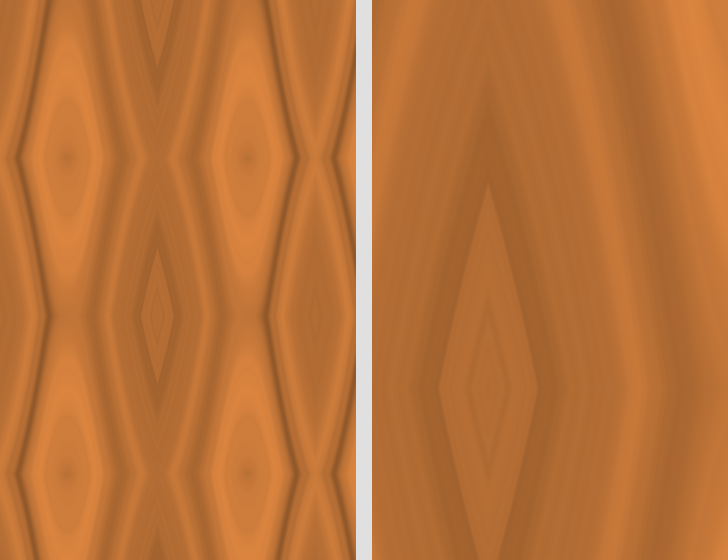
Left, the full canvas; right, a detail of the centre.
Give the GLSL for this texture, as a Shadertoy shader.

```glsl
// Book-matched wood veneer: one quarter panel is mirrored across and down.
// Grain rings around a knot become a single "ring" coordinate, and soft bands
// along that coordinate give the light and dark streaks.

const float PANEL = 0.2822;                  // quarter panel side, in canvas heights
const float KNOT_X = 0.430;                  // knot position across the panel
const vec3 WOOD_TINT = vec3(1.0, 0.605, 0.288);

// Triangle wave: 0 to 1 and back, one panel each way
float mirrorFold(float x) {
    return 1.0 - abs(1.0 - mod(x, 2.0));
}

// Soft bump of height 1
float band(float x, float center, float width) {
    float d = (x - center) / width;
    return exp(-d * d);
}

// Ring coordinate: across = signed distance from the knot, along = 0 at knot, 1 at pinch
float ringLevel(float across, float along) {
    float squeeze = 1.0 + along * (across < 0.0 ? 0.79 : 0.66);
    float side = abs(across) * squeeze;
    float tip = 0.263 * pow(along, 0.6);
    return pow(pow(side, 2.5) + pow(tip, 2.5), 0.4);
}

// Pale heart of the knot with its dark eye and one thin ring
float heartTone(float ring) {
    return 0.805 - 0.085 * band(ring, 0.0, 0.050)
                 - 0.025 * band(ring, 0.143, 0.007)
                 + 0.045 * band(ring, 0.185, 0.042)
                 - 0.012 * band(ring, 0.235, 0.010);
}

// Streaks on the side with the strong dark line
float leftTone(float ring) {
    return 0.745 - 0.175 * band(ring, 0.313, 0.030)
                 - 0.035 * band(ring, 0.375, 0.018)
                 + 0.050 * band(ring, 0.450, 0.050)
                 - 0.050 * smoothstep(0.47, 0.60, ring)
                 - 0.015 * band(ring, 0.631, 0.015);
}

// Broader streaks, ending in a crisp diamond
float rightTone(float ring) {
    float diamond = smoothstep(0.787, 0.799, ring);
    float shade = 0.715 + 0.040 * band(ring, 0.265, 0.022)
                        - 0.060 * band(ring, 0.345, 0.036)
                        + 0.070 * band(ring, 0.475, 0.036)
                        - 0.025 * smoothstep(0.49, 0.58, ring)
                        - 0.060 * smoothstep(0.66, 0.79, ring);
    float inside = 0.705 - 0.018 * band(ring, 0.894, 0.010);
    return mix(shade, inside, diamond);
}

// Fine fibres from layered sines
float fibres(float ring, float seed) {
    float sum = 0.0;
    float freq = 43.0;
    float amp = 0.007;
    for (int i = 0; i < 4; i++) {
        sum += amp * sin(ring * freq + seed + 2.0 * sin(ring * freq * 0.37));
        freq *= 1.83;
        amp *= 0.72;
        seed += 1.7;
    }
    return sum;
}

void mainImage(out vec4 fragColor, in vec2 fragCoord) {
    // Panel coordinates, measured from the top left
    vec2 p = vec2(fragCoord.x, iResolution.y - fragCoord.y) / (iResolution.y * PANEL);
    float across = mirrorFold(p.x + 0.004) - KNOT_X;
    float along = 1.0 - mirrorFold(p.y);
    float ring = ringLevel(across, along);

    // Join the two sides, then fade them into the heart
    float sideMix = smoothstep(-0.07, 0.07, across);
    float outer = mix(leftTone(ring), rightTone(ring), sideMix);
    float tone = mix(heartTone(ring), outer, smoothstep(0.215, 0.285, ring));
    tone += fibres(ring, 0.6) * mix(0.8, 1.0, sideMix);

    fragColor = vec4(tone * WOOD_TINT, 1.0);
}
```
